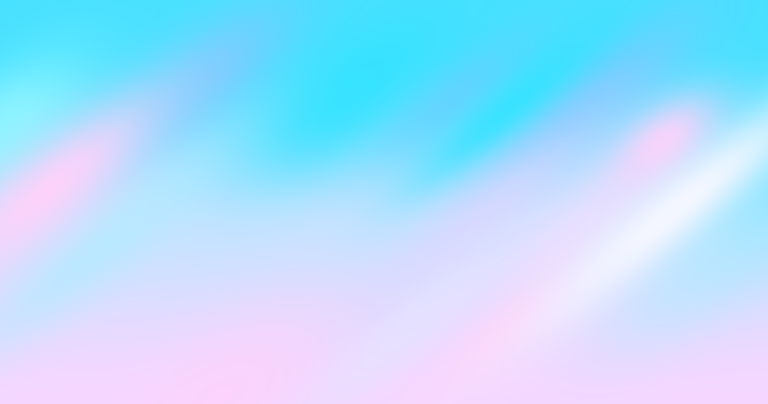
A WebGL 2 fragment shader for this background:

```glsl
#version 300 es
precision highp float;

// Soft pastel sky of cyan, lavender and pink with slanted bands of light.
// A vertical three-colour gradient is tinted by long Gaussian streaks,
// all turned to one common diagonal and blended from back to front.

uniform vec2 u_resolution;
out vec4 fragColor;

const vec3 CYAN = vec3(0.20, 0.89, 1.00);
const vec3 ICE = vec3(0.74, 0.91, 1.00);
const vec3 PERIWINKLE = vec3(0.49, 0.78, 1.00);
const vec3 LAVENDER = vec3(0.87, 0.84, 1.00);
const vec3 PINK = vec3(1.00, 0.82, 0.98);
const vec3 WHITE = vec3(0.97, 0.97, 1.00);

// Gaussian weight of a diagonal streak; size is half length and half width.
float streak(vec2 p, vec2 center, vec2 size) {
    vec2 along = vec2(cos(0.69), sin(0.69));
    vec2 d = p - center;
    vec2 q = vec2(dot(d, along), dot(d, vec2(-along.y, along.x))) / size;
    return exp(-dot(q, q));
}

// Vertical gradient: cyan at the top, pale blue midway, pink at the bottom.
vec3 sky(float y) {
    vec3 color = mix(vec3(0.78, 0.89, 1.0), vec3(0.28, 0.88, 1.0), smoothstep(0.42, 0.88, y));
    return mix(vec3(0.96, 0.84, 1.0), color, smoothstep(0.0, 0.48, y));
}

void main() {
    // Height runs from 0 to 1, width from 0 to 1.9.
    vec2 p = gl_FragCoord.xy / u_resolution * vec2(1.9, 1.0);
    vec3 color = sky(p.y);

    // Left side: bright edge, blue shade, pink band and icy band below it
    color = mix(color, vec3(0.58, 0.97, 1.0), 0.8 * streak(p, vec2(0.02, 0.69), vec2(0.24, 0.12)));
    color = mix(color, PERIWINKLE, 0.75 * streak(p, vec2(0.53, 0.82), vec2(0.24, 0.10)));
    color = mix(color, vec3(0.70, 0.92, 1.0), 0.75 * streak(p, vec2(0.25, 0.39), vec2(0.40, 0.08)));
    color = mix(color, PINK, 0.95 * streak(p, vec2(0.12, 0.53), vec2(0.36, 0.10)));

    // Upper middle: two cyan bands with blue shades beside them
    color = mix(color, CYAN, 0.9 * streak(p, vec2(0.87, 0.77), vec2(0.27, 0.12)));
    color = mix(color, vec3(0.40, 0.81, 1.0), 0.7 * streak(p, vec2(1.13, 0.76), vec2(0.22, 0.07)));
    color = mix(color, PERIWINKLE, 0.8 * streak(p, vec2(1.45, 0.74), vec2(0.32, 0.09)));
    color = mix(color, CYAN, 0.9 * streak(p, vec2(1.26, 0.73), vec2(0.28, 0.06)));

    // Lower middle: lavender veil, pink floor and pale gap
    color = mix(color, LAVENDER, 0.75 * streak(p, vec2(1.19, 0.46), vec2(0.38, 0.08)));
    color = mix(color, PINK, 0.6 * streak(p, vec2(0.57, 0.05), vec2(0.32, 0.14)));
    color = mix(color, vec3(0.90, 0.89, 1.0), 0.75 * streak(p, vec2(1.02, 0.19), vec2(0.36, 0.07)));

    // Right side: cyan pocket, lavender and pink bands, then the white beam
    color = mix(color, vec3(0.48, 0.90, 1.0), 0.85 * streak(p, vec2(1.94, 0.54), vec2(0.28, 0.13)));
    color = mix(color, ICE, 0.6 * streak(p, vec2(1.75, 0.33), vec2(0.30, 0.10)));
    color = mix(color, vec3(0.92, 0.87, 1.0), 0.85 * streak(p, vec2(1.41, 0.42), vec2(0.34, 0.09)));
    color = mix(color, PINK, 0.9 * streak(p, vec2(1.64, 0.65), vec2(0.15, 0.08)));
    color = mix(color, PINK, 0.75 * streak(p, vec2(1.24, 0.18), vec2(0.24, 0.07)));
    color = mix(color, WHITE, 0.95 * streak(p, vec2(1.67, 0.48), vec2(0.46, 0.075)));

    fragColor = vec4(color, 1.0);
}
```
